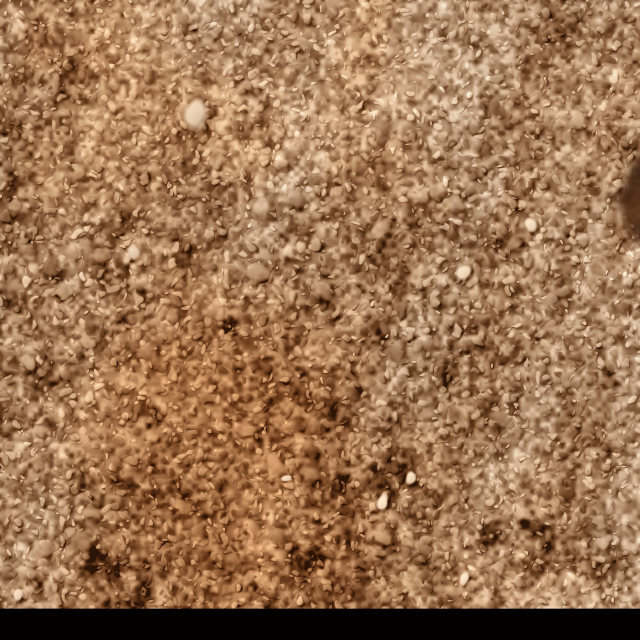
A WebGL 1 fragment shader for this texture:

```glsl
precision highp float;
// Sunlit gravelly soil: packed grains, rusty lumps, pale pebbles and a black strip below.

uniform vec2 u_resolution;

const vec3 BLACK  = vec3(0.01, 0.00, 0.00);
const vec3 SHADE  = vec3(0.17, 0.08, 0.03);
const vec3 UMBER  = vec3(0.39, 0.23, 0.11);
const vec3 BROWN  = vec3(0.55, 0.38, 0.25);
const vec3 TAN    = vec3(0.67, 0.51, 0.37);
const vec3 SAND   = vec3(0.78, 0.63, 0.49);
const vec3 CREAM  = vec3(0.91, 0.78, 0.64);
const vec3 GLINT  = vec3(0.99, 0.93, 0.83);
const vec3 PEBBLE = vec3(0.93, 0.84, 0.73);
const vec3 RUST_TINT = vec3(1.04, 0.92, 0.77);
const vec3 GREY_TINT = vec3(0.98, 1.01, 1.05);

const vec2 LIGHT = vec2(-0.64, 0.77);   // direction towards the sun
const float EXPOSURE = 0.058;           // tone added to the whole ground
const float STRIP_HEIGHT = 0.049;
const float FINE_FREQ = 88.0;
const float GRAIN_FREQ = 57.0;
const float LUMP_FREQ = 27.0;
const float PEBBLE_FREQ = 12.0;
const float STREAK_LEAN = -0.43;
const vec2 STREAK_FREQ = vec2(15.0, 3.5);
const vec2 HOLLOW_POS = vec2(1.01, 0.69);
const vec2 HOLLOW_SIZE = vec2(0.045, 0.065);

vec2 hash2(vec2 p) {
  vec3 q = fract(p.xyx * vec3(0.1031, 0.1030, 0.0973));
  q += dot(q, q.yzx + 33.33);
  return fract((q.xx + q.yz) * q.zy);
}

float noise(vec2 p) {
  vec2 i = floor(p), f = fract(p);
  f = f * f * (3.0 - 2.0 * f);
  float bottom = mix(hash2(i).x, hash2(i + vec2(1.0, 0.0)).x, f.x);
  float top = mix(hash2(i + vec2(0.0, 1.0)).x, hash2(i + 1.0).x, f.x);
  return mix(bottom, top, f.y);
}

float fbm(vec2 p) {
  float sum = 0.0, amp = 0.5;
  for (int i = 0; i < 4; i++) {
    sum += amp * noise(p);
    p = mat2(1.6, 1.2, -1.2, 1.6) * p + 7.3;
    amp *= 0.5;
  }
  return sum / 0.9375;
}

vec2 wobble(vec2 p) {
  return vec2(noise(p), noise(p + 51.0)) - 0.5;
}

mat2 rotation(float a) {
  float c = cos(a), s = sin(a);
  return mat2(c, -s, s, c);
}

// Lays lit, shadowed stones over a tone, returning (tone, cover).
// Radii are in cells; thinning is the share lost from bottom to top.
vec2 layStones(float ground, vec2 uv, float freq, float share, float thinning,
               vec2 radii, float base, float spread, float shadow) {
  vec2 p = uv * freq, cell = floor(p);
  vec2 result = vec2(ground, 0.0);
  for (int y = -1; y <= 1; y++) {
    for (int x = -1; x <= 1; x++) {
      vec2 id = cell + vec2(float(x), float(y));
      vec2 rnd = hash2(id + 71.0 + freq);
      vec2 kind = hash2(id + 193.0 + freq);
      float present = step(kind.x, share * (1.0 - thinning * id.y / freq));
      float radius = mix(radii.x, radii.y, rnd.x * rnd.x);
      vec2 q = (p - id - hash2(id + freq)) / radius;
      mat2 turn = rotation(6.2832 * rnd.y);
      vec2 stretch = vec2(0.92, 1.02 + 0.35 * kind.y);
      float stoneDist = length(turn * q * stretch);
      float shadowDist = length(turn * (q + LIGHT * 0.55) * stretch);
      float cover = present * (1.0 - smoothstep(0.5, 1.08, stoneDist));
      float dark = present * (1.0 - smoothstep(0.55, 1.3, shadowDist));
      float tone = base + spread * (kind.y - 0.5) + 0.13 * dot(q, LIGHT);
      result.x = mix(result.x - shadow * dark, tone, cover);
      result.y = max(result.y, cover);
    }
  }
  return result;
}

// Tone steps are spaced so that each colour takes its share of the ground.
vec3 soilRamp(float t) {
  vec3 c = mix(SHADE, UMBER, smoothstep(0.04, 0.23, t));
  c = mix(c, BROWN, clamp((t - 0.23) / 0.145, 0.0, 1.0));
  c = mix(c, TAN, clamp((t - 0.375) / 0.125, 0.0, 1.0));
  c = mix(c, SAND, clamp((t - 0.5) / 0.136, 0.0, 1.0));
  c = mix(c, CREAM, clamp((t - 0.636) / 0.164, 0.0, 1.0));
  return mix(c, GLINT, smoothstep(0.8, 1.0, t));
}

void main() {
  vec2 uv = gl_FragCoord.xy / u_resolution;
  vec2 bent = uv + 0.010 * wobble(uv * 38.0);
  vec2 ragged = bent + 0.007 * wobble(uv * 105.0);

  // Broad regions: rusty earth low on the left, greyer streaks elsewhere.
  float patches = fbm(uv * 5.0 + 3.0);
  float streaks = fbm(rotation(STREAK_LEAN) * uv * STREAK_FREQ + 20.0);
  float rust = 1.0 - smoothstep(0.08, 0.42, length((uv - vec2(0.37, 0.22)) * vec2(1.0, 0.85)));
  rust = max(rust, 0.4 * (1.0 - smoothstep(0.05, 0.3, length(uv - vec2(0.12, 0.83)))));
  rust = clamp(rust + 1.1 * (patches - 0.5), 0.0, 1.0);
  float grey = smoothstep(0.45, 1.4, uv.x + uv.y) + 0.8 * (1.0 - smoothstep(0.1, 0.28, uv.x));
  grey = clamp(grey * smoothstep(0.3, 0.65, streaks), 0.0, 1.0) * (1.0 - rust);
  float rough = clamp(1.0 - 0.8 * uv.y + 0.4 * rust, 0.0, 1.0);

  // Grain layers, from fine grit up to pebbles.
  float relief = 0.28 * (patches - 0.5) + 0.32 * (streaks - 0.5) - 0.08 * rust + 0.03 * uv.y;
  float grit = 0.30 * (noise(uv * 125.0) - 0.5) + 0.24 * (noise(uv * 62.0 + 9.0) - 0.5);
  float tone = 0.48 + relief + grit;
  tone = layStones(tone, ragged, FINE_FREQ, 0.80, 0.0, vec2(0.3, 0.68), 0.54 + relief, 0.46, 0.10).x;
  tone = layStones(tone, ragged, GRAIN_FREQ, 0.28, 0.2, vec2(0.22, 0.56), 0.57 + relief, 0.48, 0.14).x;
  tone = layStones(tone, ragged, LUMP_FREQ, 0.28, 0.8, vec2(0.2, 0.5), 0.54 + relief, 0.22, 0.20).x;
  tone += EXPOSURE + 0.5 * grit - 0.24 * rough * smoothstep(0.60, 0.78, fbm(uv * 17.0 + 40.0));
  vec2 pebbles = layStones(tone, bent, PEBBLE_FREQ, 0.16, 0.75, vec2(0.11, 0.32), 0.84, 0.14, 0.22);

  vec3 color = soilRamp(pebbles.x);
  color *= mix(vec3(1.0), RUST_TINT, 0.85 * rust * (1.0 - pebbles.y));
  color *= mix(vec3(1.0), GREY_TINT, grey);
  color = mix(color, PEBBLE * (0.45 + 0.67 * pebbles.x), 0.6 * pebbles.y);

  // Shaded hollow at the right edge, then the strip.
  float hollow = length((bent - HOLLOW_POS) / HOLLOW_SIZE);
  color = mix(color, mix(SHADE, UMBER, noise(uv * 30.0)), 0.9 * (1.0 - smoothstep(0.6, 1.25, hollow)));
  float edge = 0.7 / u_resolution.y;
  color = mix(BLACK, color, smoothstep(STRIP_HEIGHT - edge, STRIP_HEIGHT + edge, uv.y));
  gl_FragColor = vec4(clamp(color, 0.0, 1.0), 1.0);
}
```
